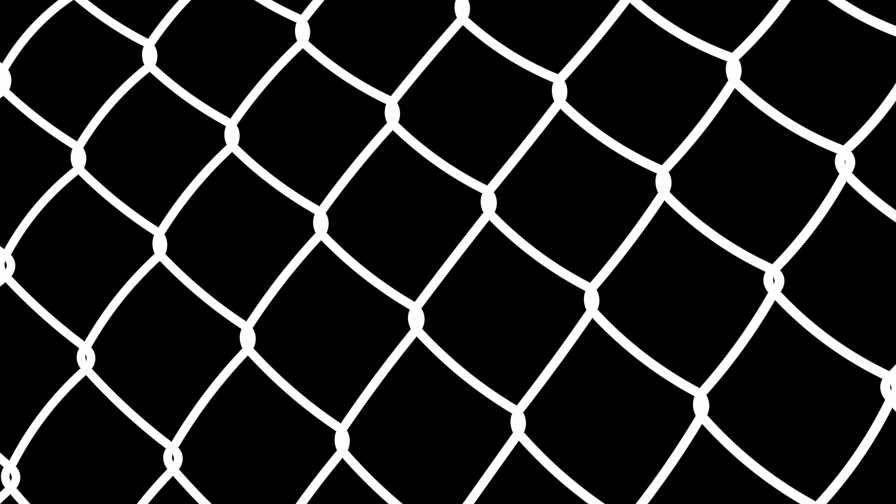
Reproduce this pattern procedurally as a Shadertoy shader.

```glsl
// White chain-link fence on black, its mesh widening towards the lower right.

float hash(vec2 p) {
    vec3 q = fract(p.xyx * vec3(0.1031, 0.1030, 0.0973));
    q += dot(q, q.yzx + 33.33);
    return fract((q.x + q.y) * q.z);
}

// Grid index (x runs down-right, y runs up-right) to canvas position, height = 1
vec2 gridToCanvas(vec2 g) {
    return vec2(-0.0625, -0.1296)
        + g.x * vec2(0.1958, -0.1979) + g.y * vec2(0.1454, 0.2361)
        + g.x * g.x * vec2(0.0065, -0.0079)
        + g.y * g.y * vec2(-0.0016, -0.0051)
        + g.x * g.y * vec2(0.0019, 0.0125);
}

// Newton inverse of gridToCanvas
vec2 canvasToGrid(vec2 p) {
    vec2 g = vec2(0.0);
    for (int k = 0; k < 5; k++) {
        vec2 alongX = vec2(0.1958, -0.1979) + 2.0 * g.x * vec2(0.0065, -0.0079) + g.y * vec2(0.0019, 0.0125);
        vec2 alongY = vec2(0.1454, 0.2361) + 2.0 * g.y * vec2(-0.0016, -0.0051) + g.x * vec2(0.0019, 0.0125);
        g += inverse(mat2(alongX, alongY)) * (p - gridToCanvas(g));
    }
    return g;
}

// Distance to a parabolic arc from a to b, bulging to the left of its direction
float arcDistance(vec2 p, vec2 a, vec2 b, float bulge) {
    vec2 chord = b - a;
    vec2 bow = 4.0 * bulge * normalize(vec2(-chord.y, chord.x));
    float t = clamp(dot(p - a, chord) / dot(chord, chord), 0.0, 1.0);
    for (int k = 0; k < 3; k++) {
        vec2 tangent = chord + bow * (1.0 - 2.0 * t);
        vec2 offset = p - a - chord * t - bow * t * (1.0 - t);
        t = clamp(t + dot(offset, tangent) / dot(tangent, tangent), 0.0, 1.0);
    }
    return length(p - a - chord * t - bow * t * (1.0 - t));
}

// Distance to one knot and the two wires leaving it to the right
float linkDistance(vec2 p, vec2 g) {
    vec2 knot = gridToCanvas(g);
    vec2 leftTop = vec2(-0.005, 0.021);
    vec2 rightTop = vec2(0.003, 0.024);
    vec2 bottom = vec2(0.0, -0.024);

    // Wires: the falling one sags, the rising one bows outwards from the middle
    float d = arcDistance(p, knot + bottom, gridToCanvas(g + vec2(1, 0)) + leftTop, -0.010 - 0.006 * knot.x);
    d = min(d, arcDistance(p, knot + rightTop, gridToCanvas(g + vec2(0, 1)) + bottom, -0.013 * knot.x));

    // Knot: two hooked strands, pulled open in the outer rows
    bool isOpen = g.y < -1.5 || min(g.x, g.y) > 1.5;
    float bulge = (isOpen ? 0.0125 : 0.0085) + 0.0015 * (hash(g + 40.0) - 0.5);
    d = min(d, arcDistance(p, knot + leftTop, knot + bottom, bulge));
    return min(d, arcDistance(p, knot + rightTop, knot + bottom, -bulge));
}

void mainImage(out vec4 fragColor, in vec2 fragCoord) {
    vec2 p = (fragCoord - 0.5 * iResolution.xy) / iResolution.y;
    vec2 cell = floor(canvasToGrid(p));

    float d = 1.0;
    for (int j = -1; j <= 1; j++)
        for (int i = -1; i <= 1; i++)
            d = min(d, linkDistance(p, cell + vec2(i, j)));

    float halfWidth = 0.0092 + 0.0008 * p.x;
    float edge = 0.8 / iResolution.y;
    float wire = 1.0 - smoothstep(-edge, edge, d - halfWidth);
    fragColor = vec4(vec3(0.995 * wire), 1.0);
}
```
